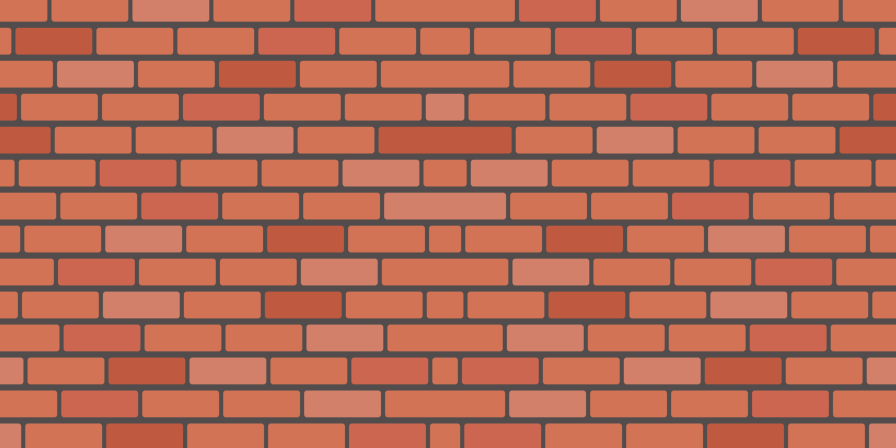
Give the GLSL for this pattern, as a Shadertoy shader.

```glsl
// Running-bond brick wall, mirrored about a vertical axis, in flat terracotta tones.
// Each course starts from a centre brick whose width drifts from course to course;
// rounded-box distances cut the bricks out of the mortar, hashes pick their tones.

// Lengths are in canvas heights.
const float COURSE_PITCH  = 0.0736;
const float COURSE_SHIFT  = 0.0184;   // part of the top course hidden by the edge
const float BRICK_PITCH   = 0.1807;
const float AXIS_OFFSET   = -0.0065;  // mirror axis, from the canvas centre
const vec2  MORTAR_GAP    = vec2(0.0092, 0.0138);
const float CORNER_RADIUS = 0.0065;

// Half width of the centre brick and how it varies.
const float CENTRE_HALF   = 0.156;
const float STAGGER       = 0.1003;   // taken off every second course
const float DRIFT         = 0.00365;  // taken off per pair of courses
const float WOBBLE        = 0.0044;   // alternates between pairs

const float DARK_SHARE  = 0.11;
const float RED_SHARE   = 0.13;
const float LIGHT_SHARE = 0.15;
const float TONE_STEP   = 0.618;      // keeps accent bricks apart within a course

const vec3 MORTAR = vec3(0.320, 0.303, 0.298);
const vec3 CLAY   = vec3(0.828, 0.450, 0.333);
const vec3 DARK   = vec3(0.750, 0.348, 0.247);
const vec3 RED    = vec3(0.802, 0.400, 0.314);
const vec3 LIGHT  = vec3(0.823, 0.503, 0.416);

float hash(float n) {
    return fract(sin(n * 12.9898 + 4.137) * 43758.55);
}

float roundedBox(vec2 p, vec2 halfSize, float radius) {
    vec2 q = abs(p) - halfSize + radius;
    return length(max(q, 0.0)) + min(max(q.x, q.y), 0.0) - radius;
}

float centreHalfWidth(float course) {
    float pair = floor(course * 0.5);
    float wobble = WOBBLE * (1.0 - 2.0 * mod(pair, 2.0));
    return CENTRE_HALF - DRIFT * pair + wobble - STAGGER * mod(course, 2.0);
}

vec3 brickTone(float course, float slot) {
    float pick = fract(hash(course) + slot * TONE_STEP);
    if (pick < DARK_SHARE) return DARK;
    if (pick < DARK_SHARE + RED_SHARE) return RED;
    if (pick < DARK_SHARE + RED_SHARE + LIGHT_SHARE) return LIGHT;
    return CLAY;
}

void mainImage(out vec4 fragColor, in vec2 fragCoord) {
    float pixel = 1.0 / iResolution.y;
    float across = abs((fragCoord.x - 0.5 * iResolution.x) * pixel - AXIS_OFFSET);
    float down = 1.0 - fragCoord.y * pixel + COURSE_SHIFT;

    // Courses count from the top, slots outwards from the axis.
    float course = floor(down / COURSE_PITCH);
    float seam = centreHalfWidth(course);
    float slot = max(floor((across - seam) / BRICK_PITCH) + 1.0, 0.0);

    // Local position and size of the brick cell.
    bool isCentre = slot < 0.5;
    float centreX = isCentre ? 0.0 : seam + (slot - 0.5) * BRICK_PITCH;
    float halfWidth = isCentre ? seam : 0.5 * BRICK_PITCH;
    vec2 local = vec2(across - centreX, down - (course + 0.5) * COURSE_PITCH);
    vec2 halfSize = vec2(halfWidth, 0.5 * COURSE_PITCH) - 0.5 * MORTAR_GAP;

    float edge = roundedBox(local, halfSize, CORNER_RADIUS);
    float cover = 1.0 - smoothstep(-0.75 * pixel, 0.75 * pixel, edge);
    fragColor = vec4(mix(MORTAR, brickTone(course, slot), cover), 1.0);
}
```
